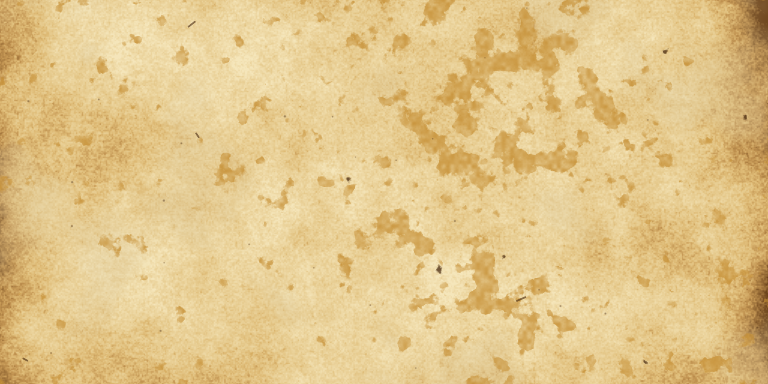
Reproduce this texture procedurally as a WebGL 1 fragment shader.

```glsl
precision highp float;

uniform vec2 u_resolution;

const vec3 PALE = vec3(0.96, 0.90, 0.73);
const vec3 CREAM = vec3(0.90, 0.79, 0.55);
const vec3 STRAW = vec3(0.87, 0.73, 0.46);
const vec3 TAN = vec3(0.76, 0.58, 0.32);
const vec3 UMBER = vec3(0.43, 0.27, 0.11);
const vec3 ASH = vec3(0.87, 0.80, 0.63);
const vec3 RUST = vec3(0.78, 0.57, 0.22);
const vec3 SOOT = vec3(0.28, 0.16, 0.06);

float hash(vec2 p) {
  vec3 q = fract(p.xyx * 0.1031);
  q += dot(q, q.yzx + 33.33);
  return fract((q.x + q.y) * q.z);
}

vec2 hash2(vec2 p) {
  return vec2(hash(p + 17.3), hash(p + 71.9));
}

float noise(vec2 p) {
  vec2 cell = floor(p);
  vec2 f = fract(p);
  f = f * f * (3.0 - 2.0 * f);
  float low = mix(hash(cell), hash(cell + vec2(1.0, 0.0)), f.x);
  float high = mix(hash(cell + vec2(0.0, 1.0)), hash(cell + 1.0), f.x);
  return mix(low, high, f.y);
}

float fbm(vec2 p) {
  float sum = 0.0;
  float gain = 0.5;
  for (int i = 0; i < 5; i++) {
    sum += gain * noise(p);
    p = mat2(1.6, 1.2, -1.2, 1.6) * p + 9.7;
    gain *= 0.5;
  }
  return sum / 0.97;
}

float ramp(float from, float to, float x) {
  return clamp((x - from) / (to - from), 0.0, 1.0);
}

// Paper colour from fresh to scorched
vec3 paperColour(float age) {
  vec3 c = mix(PALE, CREAM, ramp(-0.1, 0.3, age));
  c = mix(c, STRAW, ramp(0.3, 0.45, age));
  c = mix(c, TAN, ramp(0.45, 0.68, age));
  return mix(c, UMBER, ramp(0.68, 1.15, age));
}

// One jittered round spot per chosen cell; radius is in cell units
float spots(vec2 p, float scale, float chance, float radius, float soft, float seed) {
  vec2 q = p * scale;
  vec2 id = floor(q) + seed;
  vec2 centre = 0.25 + 0.5 * hash2(id);
  float size = radius * mix(0.4, 1.0, hash(id + 5.1));
  float d = length(fract(q) - centre) - size;
  return step(hash(id + 2.7), chance) * (1.0 - smoothstep(-soft, soft, d));
}

// Short straight fibres at random angles
float fibres(vec2 p, float scale, float chance, float pixel, float seed) {
  vec2 q = p * scale;
  vec2 id = floor(q) + seed;
  float angle = 6.2832 * hash(id + 3.3);
  vec2 dir = vec2(cos(angle), sin(angle));
  vec2 d = fract(q) - 0.4 - 0.2 * hash2(id);
  float halfLength = mix(0.03, 0.12, hash(id + 8.2));
  d -= dir * clamp(dot(d, dir), -halfLength, halfLength);
  float line = 1.0 - smoothstep(0.001, 0.001 + pixel, length(d) / scale);
  return line * step(hash(id + 6.4), chance);
}

// Browning that creeps in from the borders
float borderAge(vec2 p, float aspect) {
  float cloud = 0.45 + 1.1 * fbm(p * 5.0 + 31.0);
  float inset = aspect - p.x;
  float left = 0.38 * exp(-p.x / 0.08) + 0.17 * exp(-p.x / 0.28);
  float right = (0.42 + 0.35 * abs(p.y - 0.5)) * exp(-inset / 0.09) + 0.24 * exp(-inset / 0.28);
  float rims = 0.16 * exp(-p.y / 0.07) + 0.07 * exp((p.y - 1.0) / 0.05);
  return cloud * (left + right + rims);
}

// Fine tooth, scattered pits and faint level threads
float grainAge(vec2 p) {
  float tooth = noise(p * 256.0) + 0.8 * noise(p * 150.0 + 8.0) - 0.9;
  float pits = smoothstep(0.78, 0.96, noise(p * 130.0 + 60.0));
  float weft = (noise(p * vec2(30.0, 190.0)) - 0.5) * noise(p * 3.0 + 4.0);
  return 0.21 * tooth + 0.12 * pits + 0.10 * weft;
}

void main() {
  float pixel = 1.0 / u_resolution.y;
  vec2 p = gl_FragCoord.xy * pixel;
  float aspect = u_resolution.x * pixel;
  vec2 ragged = p + 0.022 * (vec2(fbm(p * 60.0), fbm(p * 60.0 + 50.0)) - 0.5);

  // Mottled sheet with overlapping water stains
  float age = 0.11 + 0.52 * (fbm(p * 3.5) - 0.5) + 0.42 * (fbm(p * 13.0 + 20.0) - 0.5);
  float stain = fbm(ragged * 4.5 + 12.0);
  age += 0.07 * smoothstep(0.56, 0.59, stain) - 0.07 * smoothstep(0.43, 0.40, stain);
  age += borderAge(p, aspect) + grainAge(p);
  age += 0.06 * (1.0 - smoothstep(0.001, 0.004, abs(p.x - 0.695 * aspect)));
  vec3 colour = paperColour(age);
  colour = mix(colour, ASH, 0.30 * smoothstep(0.52, 0.70, fbm(p * 4.0 + 77.0)));

  // Ragged clustered foxing, mostly right of centre
  float side = (p.x / aspect - 0.66) / 0.20;
  float belt = exp(-side * side);
  float cluster = belt * smoothstep(0.35, 0.75, noise(p * 5.0 + 3.0));
  float level = fbm(p * 19.0 + 5.0) + 0.13 * cluster + 0.06 * belt;
  float foxing = 0.65 * smoothstep(0.70, 0.77, level);
  foxing = max(foxing, 0.6 * spots(ragged, 30.0, 0.01 + 0.22 * cluster, 0.24, 0.12, 23.0));
  foxing *= 0.55 + 0.8 * noise(p * 90.0 + 5.0);
  colour = mix(colour, RUST, clamp(foxing, 0.0, 1.0));

  // Dark specks and stray fibres
  float specks = spots(ragged, 5.0, 0.06, 0.045, 0.016, 41.0);
  specks = max(specks, 0.6 * spots(p, 18.0, 0.04, 0.05, 0.04, 63.0));
  float hairs = fibres(p, 7.0, 0.04, pixel, 90.0);
  colour = mix(colour, SOOT, max(0.75 * specks, 0.60 * hairs));

  gl_FragColor = vec4(colour, 1.0);
}
```
